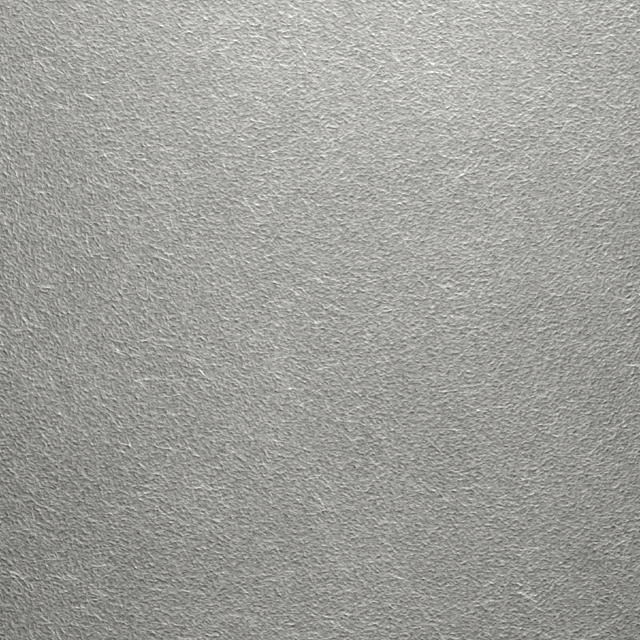
This texture is drawn by a WebGL 2 fragment shader. Its source:

```glsl
#version 300 es
precision highp float;

#define GRAIN_CELLS 168.0
#define GRAIN_LAYERS 3
#define GRAIN_RELIEF 0.077
#define STRAND_CELLS 78.0
#define STRAND_RELIEF 0.088
#define HAIR_CELLS 40.0
#define HAIR_RELIEF 0.085
#define FIBRE_WIDTH 0.00125
#define ANGLE_SPREAD 0.95
#define SPECKLE 0.13
#define MOTTLE 0.015

uniform vec2 u_resolution;
out vec4 fragColor;

vec4 hash4(vec2 p) {
    vec4 q = fract(p.xyxy * vec4(0.1031, 0.1030, 0.0973, 0.1099));
    q += dot(q, q.wzxy + 33.33);
    return fract((q.xxyz + q.yzzw) * q.zywx);
}

float valueNoise(vec2 p) {
    vec2 cell = floor(p);
    vec2 f = fract(p);
    f = f * f * (3.0 - 2.0 * f);
    float low = mix(hash4(cell).x, hash4(cell + vec2(1, 0)).x, f.x);
    float high = mix(hash4(cell + vec2(0, 1)).x, hash4(cell + vec2(1, 1)).x, f.x);
    return mix(low, high, f.y);
}

// Soft blotches from warped, layered sines, about -1 to 1
float mottle(vec2 p) {
    float sum = 0.0;
    float weight = 0.5;
    for (int i = 0; i < 4; i++) {
        p = mat2(0.8, 0.6, -0.6, 0.8) * p * 1.7 + 1.3;
        p += 0.7 * sin(p.yx * 0.8);
        sum += weight * sin(p.x) * sin(p.y);
        weight *= 0.85;
    }
    return sum;
}

// Fibres slope down on the left and rise gently on the right
float flowAngle(vec2 p) {
    return mix(-0.68, 0.32, p.x) + 0.14 * sin(p.y * 7.0 + p.x * 5.0);
}

// One curved fibre per cell, lit from above: bright upper side, dark lower side
float fibres(vec2 p, float cells, float seed, float body) {
    vec2 home = floor(p * cells);
    float halfLength = 0.92 / cells;
    float sum = 0.0;
    for (int j = -1; j <= 1; j++) {
        for (int i = -1; i <= 1; i++) {
            vec2 cell = home + vec2(i, j);
            vec4 rnd = hash4(cell + seed);
            vec4 shape = hash4(cell + seed + 71.7);
            vec2 centre = (cell + rnd.xy) / cells;
            float angle = flowAngle(centre) + (rnd.z + shape.x - 1.0) * ANGLE_SPREAD;
            vec2 along = vec2(cos(angle), sin(angle));
            vec2 offset = p - centre;
            float x = dot(offset, along) / halfLength;
            float y = dot(offset, vec2(-along.y, along.x));
            y -= (shape.y - 0.5) * 0.5 * halfLength * x * x;
            float t = y / (FIBRE_WIDTH * mix(0.8, 1.15, shape.z));
            float taper = 1.0 - smoothstep(0.4, 1.0, abs(x));
            float strength = mix(0.3, 1.0, rnd.w);
            sum += strength * taper * 1.5 * (t + body) * exp(-0.5 * t * t);
        }
    }
    return sum;
}

// Broad light: bright at the top, falling off to the sides and below
float sheen(vec2 p) {
    float side = 2.0 * p.x - 1.1;
    vec2 glow = (p - vec2(0.62, 0.92)) / vec2(0.35, 0.22);
    return mix(0.535, 0.675, p.y) + 0.06 * (0.35 - side * side)
        + 0.035 * exp(-dot(glow, glow));
}

void main() {
    vec2 p = gl_FragCoord.xy / u_resolution.y;
    float blotch = mottle(p * 6.0);
    float tone = sheen(gl_FragCoord.xy / u_resolution) + MOTTLE * blotch;

    // Dense short grain
    for (int i = 0; i < GRAIN_LAYERS; i++) {
        float layer = float(i);
        vec2 shift = vec2(0.37, 0.61) * layer / GRAIN_CELLS;
        tone += GRAIN_RELIEF * fibres(p + shift, GRAIN_CELLS, 17.3 + 151.0 * layer, 0.0);
    }
    tone += SPECKLE * (valueNoise(p * 300.0) - 0.5);

    // Longer strands and faint hairs, gathered in drifts
    float drift = clamp(0.75 + 0.45 * mottle(p * 11.0 + 4.0), 0.25, 1.2);
    tone += STRAND_RELIEF * drift * fibres(p, STRAND_CELLS, 503.1, 0.35);
    tone += HAIR_RELIEF * drift * fibres(p, HAIR_CELLS, 811.9, 0.7);

    // Slightly warm grey
    vec3 colour = vec3(tone, tone - 0.002, tone - 0.02);
    fragColor = vec4(clamp(colour, 0.0, 1.0), 1.0);
}
```
